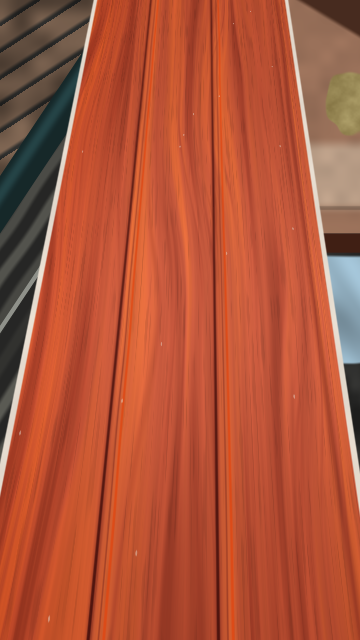
Give the GLSL for this texture, as a Shadertoy shader.

```glsl
// Three varnished red wood boards with two grooves, seen in perspective and framed by pale edges.
// The panel is mapped to (across, along) coordinates, where stretched noise makes the grain.
// Behind it: dark slats and a tube on the left, cartons, a plastic bag and cloth on the right.

const float ASPECT = 0.5625;
const vec3 WOOD = vec3(0.77, 0.345, 0.225);
const vec3 WOOD_DARK = vec3(0.50, 0.17, 0.12);
const vec3 WOOD_GLOW = vec3(0.90, 0.43, 0.21);
const vec3 ORANGE = vec3(0.88, 0.27, 0.06);
const vec3 GROOVE = vec3(0.27, 0.06, 0.045);
const vec3 EDGE = vec3(0.91, 0.87, 0.82);
const vec3 SHADOW = vec3(0.15, 0.15, 0.145);
const vec3 STEEL = vec3(0.39, 0.39, 0.36);
const vec3 TUBE = vec3(0.13, 0.24, 0.25);
const vec3 CARTON = vec3(0.60, 0.44, 0.35);
const vec3 CLOTH = vec3(0.60, 0.72, 0.79);

float hash(vec2 p) {
    vec3 q = fract(vec3(p.xyx) * 0.1031);
    q += dot(q, q.yzx + 33.33);
    return fract((q.x + q.y) * q.z);
}

float noise(vec2 p) {
    vec2 i = floor(p), f = fract(p);
    f = f * f * (3.0 - 2.0 * f);
    return mix(mix(hash(i), hash(i + vec2(1, 0)), f.x),
               mix(hash(i + vec2(0, 1)), hash(i + vec2(1, 1)), f.x), f.y);
}

float fbm(vec2 p) {
    float sum = 0.0, gain = 0.5;
    for (int i = 0; i < 4; i++) {
        sum += gain * noise(p);
        p = p * 2.03 + 17.1;
        gain *= 0.5;
    }
    return sum;
}

// Soft mask: 1 where lo < x < hi
float band(float x, float lo, float hi, float aa) {
    return smoothstep(lo - aa, lo + aa, x) - smoothstep(hi - aa, hi + aa, x);
}

float line(float x, float center, float halfWidth, float aa) {
    return band(x, center - halfWidth, center + halfWidth, aa);
}

vec3 leftClutter(vec2 p, float aa) {
    float c = p.y - 1.5 * p.x;
    float slat = fract(c * 15.0 + 0.3 * noise(p * 9.0));
    float tone = hash(vec2(floor(c * 15.0), 4.0));
    vec3 col = mix(SHADOW, STEEL, band(slat, 0.35, 0.8, 0.12) * tone);
    col = mix(col, vec3(0.56, 0.57, 0.54), line(c, 0.485, 0.006, aa));
    // Stacked boxes above the tube
    float shelf = fract((p.y - 0.65 * p.x) * 24.0);
    vec3 boxes = mix(SHADOW, vec3(0.40, 0.32, 0.26), smoothstep(0.08, 0.3, shelf));
    boxes *= 0.7 + 0.6 * noise(p * 30.0);
    col = mix(col, boxes, smoothstep(0.72 - aa, 0.72 + aa, c));
    vec3 tube = TUBE * (0.65 + 0.8 * line(c, 0.695, 0.008, 0.02));
    return mix(col, tube, band(c, 0.635, 0.725, aa));
}

vec3 rightClutter(vec2 p, float aa) {
    float rough = noise(p * 45.0);
    vec3 col = SHADOW * (0.7 + 0.7 * rough);
    vec3 carton = mix(CARTON, vec3(0.73, 0.62, 0.53), band(p.y, 0.675, 0.775, 0.012));
    carton *= 0.93 + 0.12 * rough - 0.2 * line(p.y, 0.675, 0.003, aa);
    col = mix(col, carton, smoothstep(0.635 - aa, 0.635 + aa, p.y));
    col = mix(col, vec3(0.25, 0.12, 0.08), band(p.y, 0.605, 0.635, aa));
    col = mix(col, vec3(0.28, 0.17, 0.12), smoothstep(0.0, 0.01, p.y + 0.6 * p.x - 1.275));
    // Crumpled plastic bag
    float bag = length((p - vec2(0.553, 0.84)) * vec2(1.0, 0.85)) + 0.012 * noise(p * 50.0);
    vec3 plastic = mix(vec3(0.45, 0.40, 0.20), vec3(0.76, 0.72, 0.48), fbm(p * 42.0));
    col = mix(col, plastic, 0.85 * (1.0 - smoothstep(0.046, 0.051, bag)));
    // Folded cloth
    float folds = noise(vec2(p.x * 30.0 + p.y * 18.0, p.y * 12.0));
    float hem = 0.012 * noise(p * 20.0);
    return mix(col, CLOTH * (0.72 + 0.45 * folds), band(p.y + hem, 0.44, 0.61, 0.003));
}

// s runs across the panel, v along it; seed varies each board
vec3 woodGrain(float s, float v, float seed) {
    vec2 g = vec2(s, v) + seed * vec2(3.7, 9.1);
    float warp = noise(g * vec2(7.0, 2.4));
    float rings = fbm(vec2(g.x * 24.0 + warp * 3.5, g.y * 1.1));
    float streaks = fbm(vec2(g.x * 75.0 + warp * 6.0, g.y * 2.2));
    float pores = noise(vec2(g.x * 230.0 + warp * 10.0, g.y * 16.0));
    float veins = 1.0 - smoothstep(0.0, 0.10, abs(fract(g.x * 13.0 + warp * 2.6) - 0.5));
    vec3 col = mix(WOOD, WOOD_GLOW, 0.75 * smoothstep(0.42, 0.75, rings));
    col = mix(col, WOOD_DARK, 0.45 * smoothstep(0.48, 0.22, rings));
    col = mix(col, WOOD_DARK, 0.24 * veins * smoothstep(0.3, 0.65, streaks));
    return col * (0.91 + 0.20 * streaks) * (1.0 - 0.09 * smoothstep(0.65, 0.95, pores));
}

vec3 panel(float s, float v, float y, float aa) {
    float board = step(0.286, s) + step(0.607, s);
    vec3 col = woodGrain(s, v, board + 1.0);
    // Varnish sheen in the middle, redder towards the ends and the left
    float sheen = exp(-pow((y - 0.53) / 0.33, 2.0));
    col *= mix(vec3(0.90, 0.82, 0.78), vec3(1.04, 1.06, 1.12), sheen);
    col *= mix(vec3(1.0, 0.90, 0.80), vec3(1.0), smoothstep(0.0, 0.35, s));
    for (int i = 0; i < 2; i++) {
        float d = s - (0.286 + 0.321 * float(i));
        float wander = 0.003 * noise(vec2(v * 9.0, float(i)));
        col = mix(col, WOOD_GLOW, 0.35 * band(d, 0.006, 0.05, 0.01));
        col = mix(col, WOOD_DARK, 0.6 * line(d, 0.023 + wander, 0.002, aa));
        col = mix(col, ORANGE, 0.75 * line(d, 0.036 + wander, 0.0035, aa));
        col = mix(col, WOOD_DARK, 0.35 * line(d, 0.0, 0.009, 0.006));
        col = mix(col, GROOVE, mix(0.9, 0.6, y) * line(d, 0.0, 0.0038, aa));
    }
    col = mix(col, WOOD_DARK, 0.6 * line(s, 0.945 + 0.012 * noise(vec2(v * 4.0, 8.0)), 0.008, 0.012));
    // Sparse dust specks
    vec2 cell = vec2(s * 24.0, v * 22.0), id = floor(cell);
    float speck = length(fract(cell) - 0.25 - 0.5 * vec2(hash(id), hash(id + 7.0)));
    return mix(col, EDGE, 0.45 * step(0.97, hash(id + 31.0)) * (1.0 - smoothstep(0.03, 0.09, speck)));
}

void mainImage(out vec4 fragColor, in vec2 fragCoord) {
    vec2 uv = fragCoord / iResolution.xy;
    vec2 p = uv * vec2(ASPECT, 1.0);
    float px = 1.0 / iResolution.y;
    float left = mix(-0.044, 0.152, p.y), right = mix(0.591, 0.445, p.y);
    float width = right - left, s = (p.x - left) / width, v = 0.635 / width;
    float aa = px / width;
    vec3 col = s < 0.5 ? leftClutter(p, px) : rightClutter(p, px);
    col = mix(col, EDGE * (0.96 + 0.06 * noise(p * 30.0)), band(s, -0.019, 1.018, aa));
    col = mix(col, panel(s, v, p.y, aa), band(s, 0.0, 1.0, aa));
    fragColor = vec4(clamp(col, 0.0, 1.0), 1.0);
}
```
